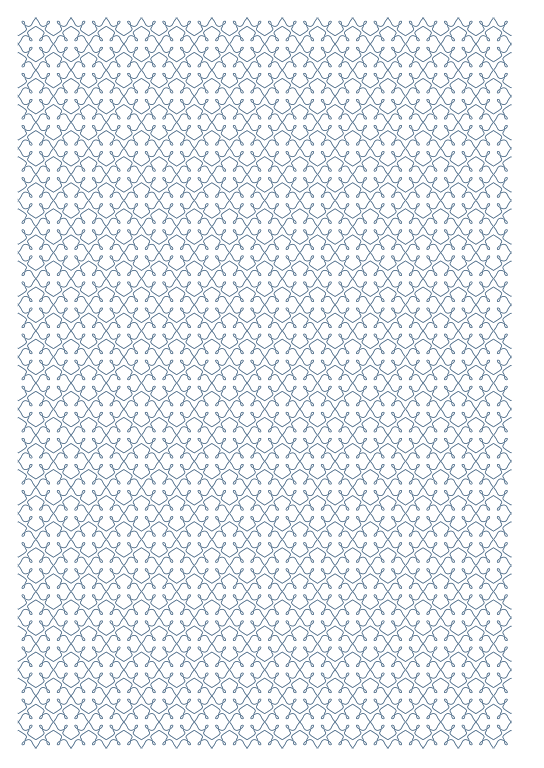
Reproduce this pattern procedurally as a Shadertoy shader.

```glsl
// Lattice of looped four-lobed line ornaments in thin blue on a white sheet, 14 across and 28 rows.

// Control points of one quarter outline: side cusp, side lobe, inner loop, upper lobe, tip.
const vec2 OUTLINE[10] = vec2[10](
    vec2(0.50, 0.00), vec2(0.43, 0.08), vec2(0.37, 0.22), vec2(0.27, 0.25), vec2(0.12, 0.16),
    vec2(0.10, 0.085), vec2(0.18, 0.10), vec2(0.19, 0.24), vec2(0.26, 0.335), vec2(0.07, 0.465));
const vec2 LOBE_TIP = vec2(0.0, 0.505);

float segmentDistance(vec2 p, vec2 a, vec2 b) {
    vec2 ab = b - a;
    return length(p - a - ab * clamp(dot(p - a, ab) / dot(ab, ab), 0.0, 1.0));
}

// Distance to the smooth quadratic spline through the midpoints of the control polygon.
float outlineDistance(vec2 p) {
    float nearest = 1.0;
    vec2 from = OUTLINE[0];
    for (int i = 1; i < 10; i++) {
        vec2 bend = OUTLINE[i];
        vec2 to = i < 9 ? 0.5 * (bend + OUTLINE[min(i + 1, 9)]) : LOBE_TIP;
        vec2 previous = from;
        for (int j = 1; j <= 5; j++) {
            float t = float(j) / 5.0;
            vec2 next = mix(mix(from, bend, t), mix(bend, to, t), t);
            nearest = min(nearest, segmentDistance(p, previous, next));
            previous = next;
        }
        from = to;
    }
    return nearest;
}

// Rows overlap vertically, so the row below and the row above both count.
float latticeDistance(vec2 p, float rowStep) {
    float nearest = 1.0;
    float lowerRow = floor(p.y / rowStep);
    for (int i = 0; i < 2; i++) {
        float row = lowerRow + float(i);
        float x = fract(p.x - 0.5 * mod(row, 2.0) + 0.5) - 0.5;
        nearest = min(nearest, outlineDistance(abs(vec2(x, p.y - row * rowStep))));
    }
    return nearest;
}

void mainImage(out vec4 fragColor, in vec2 fragCoord) {
    // Cell units: one ornament is one unit wide.
    vec2 sheet = (fragCoord / iResolution.xy - vec2(0.0335, 0.026)) / vec2(0.906, 0.9506);
    float rowStep = 0.743;
    vec2 size = vec2(14.0, 28.0 * rowStep);
    vec2 p = sheet * size;
    float pixel = 14.0 / (0.906 * iResolution.x);

    // Box-filtered stroke keeps hairlines even when they are thinner than a pixel.
    float d = latticeDistance(p, rowStep) / pixel;
    float halfWidth = 0.0108 / pixel;
    float ink = clamp(d + 0.5, -halfWidth, halfWidth) - clamp(d - 0.5, -halfWidth, halfWidth);

    // White margin around the patterned block.
    vec2 inside = 0.5 * size - abs(p - 0.5 * size);
    ink *= clamp(min(inside.x, inside.y) / pixel + 1.0, 0.0, 1.0);

    fragColor = vec4(mix(vec3(1.0), vec3(0.20, 0.34, 0.47), ink), 1.0);
}
```
